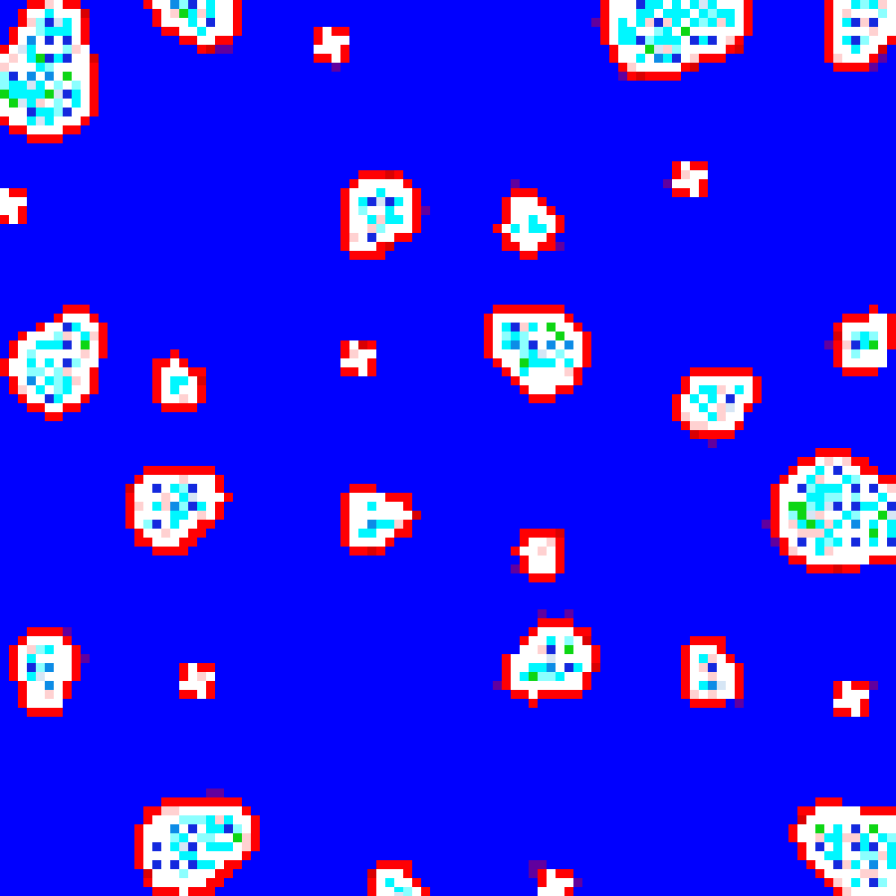
Give the GLSL for this pattern, as a WebGL 2 fragment shader.

```glsl
#version 300 es
precision highp float;
// Coarse mosaic of 100 by 100 square cells: pale islands with thin red rims
// on flat blue. Islands are tapered capsules scattered on a jittered grid;
// the smallest are four-cell pinwheels, and hashed dots speckle the insides.
uniform vec2 u_resolution;
out vec4 outColor;

const float CELLS = 100.0;
const vec3 BLUE = vec3(0.0, 0.0, 1.0);
const vec3 RED = vec3(1.0, 0.0, 0.01);
const vec3 WHITE = vec3(1.0);
const vec3 CYAN = vec3(0.0, 0.97, 1.0);
const vec3 PALE_CYAN = vec3(0.55, 1.0, 1.0);
const vec3 PINK = vec3(1.0, 0.82, 0.82);
const vec3 MIST = vec3(0.84, 0.9, 0.96);
const vec3 INDIGO = vec3(0.08, 0.16, 0.87);
const vec3 SKY = vec3(0.05, 0.55, 0.9);
const vec3 GREEN = vec3(0.05, 0.84, 0.08);

float hash(vec2 p) {
  return fract(sin(dot(p, vec2(127.1, 311.7))) * 43758.5);
}

// Each island gives: signed distance, rim test (positive on the rim), notch.
vec3 pinwheel(vec2 c) {
  vec2 a = abs(c);
  float d = max(a.x, a.y) - 2.0;
  float notch = step(0.1, c.x * c.y * (a.x - a.y));
  return vec3(d, d + 1.0, notch);
}

vec3 taperedCapsule(vec2 p, float angle, float halfLength, float radius) {
  vec2 axis = vec2(cos(angle), sin(angle)) * halfLength;
  float along = clamp(dot(p, axis) / dot(axis, axis), -1.0, 1.0);
  vec2 away = p - axis * along;
  float len = length(away);
  float d = len - radius * mix(1.05, 0.7, along * 0.5 + 0.5);
  vec2 normal = abs(away) / max(len, 0.001);
  return vec3(d, d + max(normal.x, normal.y), 0.0);
}

// Nearest island around a cell centre
vec3 nearestIsland(vec2 p) {
  vec3 nearest = vec3(100.0, 100.0, 0.0);
  vec2 home = floor((p - 4.0) / 18.4 + 0.5);
  for (int y = -1; y <= 1; y++) {
    for (int x = -1; x <= 1; x++) {
      vec2 tile = home + vec2(x, y);
      float rank = fract(dot(tile, vec2(0.755, 0.57)));
      if (rank < 0.2) continue;  // empty tile
      vec2 jitter = vec2(hash(tile + 3.7), hash(tile + 8.2)) - 0.5;
      vec2 centre = 4.0 + 18.4 * tile + 7.0 * jitter;
      vec3 island;
      if (rank < 0.4) {
        island = pinwheel(p - floor(centre));
      } else {
        // Islands grow larger toward the border
        bool inner = all(lessThan(abs(tile - 2.5), vec2(2.0)));
        float size = (rank - 0.4) / 0.6 * (inner ? 0.5 : 1.0);
        island = taperedCapsule(p - centre, 6.283 * hash(tile + 5.1),
                                0.5 + 3.0 * size, 3.0 + 4.5 * size);
      }
      if (island.x < nearest.x) nearest = island;
    }
  }
  return nearest;
}

// Speckles: dark dots on every second cell, lighter tints between them
vec3 speckle(vec2 cell) {
  float h = hash(cell + 0.3);
  vec2 odd = mod(cell, 2.0);
  if (odd.x * odd.y > 0.5) {
    if (h < 0.4) return INDIGO;
    if (h < 0.8) return CYAN;
    return h < 0.93 ? SKY : GREEN;
  }
  if (h < 0.22) return CYAN;
  if (h < 0.34) return PALE_CYAN;
  if (h < 0.44) return PINK;
  if (h < 0.5) return MIST;
  return h < 0.52 ? GREEN : WHITE;
}

vec3 cellColor(vec2 cell) {
  vec3 island = nearestIsland(cell + 0.5);
  float h = hash(cell + 17.4);
  if (island.x > 0.0) {  // background with a few faint stains by the rims
    bool stained = island.x < 0.8 && h < 0.04;
    return stained ? vec3(0.38, 0.0, 0.62) : BLUE;
  }
  if (island.z > 0.5) return WHITE;
  if (island.y > 0.0) return RED * (h < 0.06 ? 0.85 : 1.0);
  if (island.x > -2.1) return h < 0.08 ? PINK : WHITE;
  return speckle(cell);
}

void main() {
  float scale = CELLS / u_resolution.y;
  vec2 p = gl_FragCoord.xy * scale - 0.5;
  vec2 cell = floor(p);
  // Blend across cell borders over one pixel only
  vec2 blend = clamp((fract(p) - 0.5) / scale + 0.5, 0.0, 1.0);
  vec3 low = mix(cellColor(cell), cellColor(cell + vec2(1, 0)), blend.x);
  vec3 high = mix(cellColor(cell + vec2(0, 1)), cellColor(cell + 1.0), blend.x);
  outColor = vec4(mix(low, high, blend.y), 1.0);
}
```
